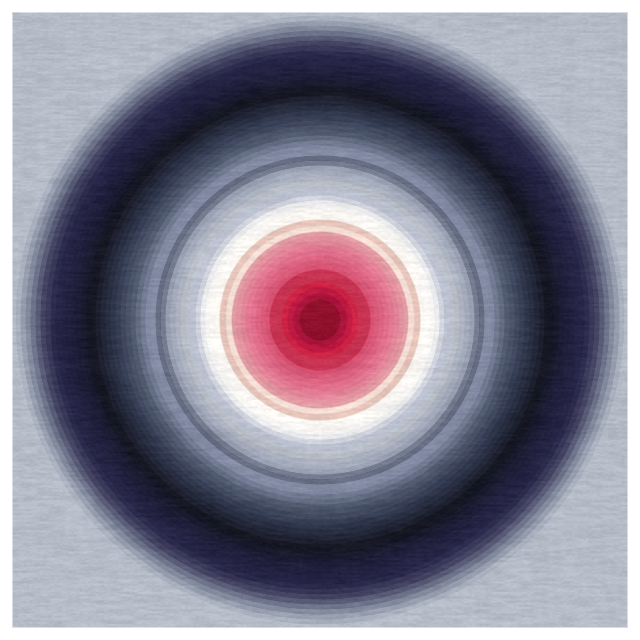
A Shadertoy shader for this background:

```glsl
// Woven rug with banded concentric rings: crimson core, white halo, navy ring on pale grey.

float hash(vec2 p) {
    return fract(sin(dot(p, vec2(127.1, 311.7))) * 43758.5453);
}

float noise(vec2 p) {
    vec2 i = floor(p), f = fract(p);
    f = f * f * (3.0 - 2.0 * f);
    return mix(mix(hash(i), hash(i + vec2(1, 0)), f.x),
               mix(hash(i + vec2(0, 1)), hash(i + vec2(1, 1)), f.x), f.y);
}

// Radius quantised into narrow bands with smooth edges
float banded(float r, float width, float aa) {
    float x = r / width;
    float soft = min(aa / width, 1.0);
    return (floor(x) + 0.5 + smoothstep(1.0 - soft, 1.0, fract(x))) * width;
}

// Blend linearly to the next colour between two radii
void ramp(inout vec3 col, float r, float from, float to, vec3 next) {
    col = mix(col, next, clamp((r - from) / (to - from), 0.0, 1.0));
}

// Change colour sharply outside a radius
void edge(inout vec3 col, float r, float radius, float aa, vec3 next) {
    col = mix(col, next, smoothstep(radius - aa, radius + aa, r));
}

vec3 outerRings(float q) {
    vec3 col = vec3(0.98, 0.97, 0.955);
    // White halo to pale blue grey
    ramp(col, q, 0.172, 0.182, vec3(0.94, 0.94, 0.94));
    ramp(col, q, 0.182, 0.197, vec3(0.74, 0.76, 0.82));
    ramp(col, q, 0.204, 0.214, vec3(0.72, 0.74, 0.775));
    ramp(col, q, 0.214, 0.232, vec3(0.63, 0.66, 0.73));
    // Thin slate ring
    ramp(col, q, 0.236, 0.251, vec3(0.37, 0.40, 0.48));
    ramp(col, q, 0.252, 0.262, vec3(0.52, 0.55, 0.65));
    // Slate down to near black
    ramp(col, q, 0.268, 0.293, vec3(0.32, 0.36, 0.44));
    ramp(col, q, 0.293, 0.320, vec3(0.20, 0.23, 0.32));
    ramp(col, q, 0.320, 0.357, vec3(0.08, 0.085, 0.13));
    // Navy, then fading out to the ground
    ramp(col, q, 0.359, 0.382, vec3(0.115, 0.115, 0.22));
    ramp(col, q, 0.382, 0.415, vec3(0.155, 0.15, 0.285));
    ramp(col, q, 0.415, 0.434, vec3(0.27, 0.27, 0.39));
    ramp(col, q, 0.434, 0.455, vec3(0.49, 0.52, 0.60));
    ramp(col, q, 0.455, 0.477, vec3(0.71, 0.735, 0.78));
    return col;
}

vec3 rings(float r, float aa) {
    float q = banded(r, 1.0 / 128.0, aa);
    // Crimson core
    vec3 col = vec3(0.56, 0.06, 0.17);
    edge(col, r, 0.032, aa, vec3(0.67, 0.08, 0.23));
    edge(col, r, 0.042, aa, vec3(0.75, 0.10, 0.26));
    edge(col, r, 0.051, aa, vec3(0.81, 0.14, 0.27));
    edge(col, r, 0.060, aa, vec3(0.78, 0.20, 0.32));
    // Pink disc fading to salmon
    vec3 pink = vec3(0.84, 0.32, 0.45);
    ramp(pink, q, 0.084, 0.115, vec3(0.89, 0.48, 0.58));
    ramp(pink, q, 0.115, 0.136, vec3(0.88, 0.62, 0.64));
    edge(col, r, 0.079, aa, pink);
    // Cream and tan hoops
    edge(col, r, 0.138, aa, vec3(0.96, 0.87, 0.84));
    edge(col, r, 0.147, aa, vec3(0.90, 0.77, 0.73));
    edge(col, r, 0.157, aa, outerRings(q));
    return col;
}

void mainImage(out vec4 fragColor, in vec2 fragCoord) {
    float pixel = 1.0 / min(iResolution.x, iResolution.y);
    vec2 p = (fragCoord - 0.5 * iResolution.xy) * pixel;
    vec3 col = rings(length(p), pixel);

    // Horizontal threads, fine grain and faint wear
    vec2 uv = p + 0.5;
    float threads = noise(uv * vec2(45.0, 300.0)) - 0.5;
    float grain = noise(uv * vec2(230.0, 420.0) + 17.0) - 0.5;
    float wear = noise(uv * vec2(6.0, 40.0) + 5.0) - 0.5;
    col += (0.065 * threads + 0.05 * grain + 0.02 * wear) * (0.5 + 0.5 * col);

    // White margin around the square rug
    float border = max(abs(p.x), abs(p.y)) - 0.4805;
    col = mix(col, vec3(1.0), smoothstep(-pixel, pixel, border));
    fragColor = vec4(clamp(col, 0.0, 1.0), 1.0);
}
```
